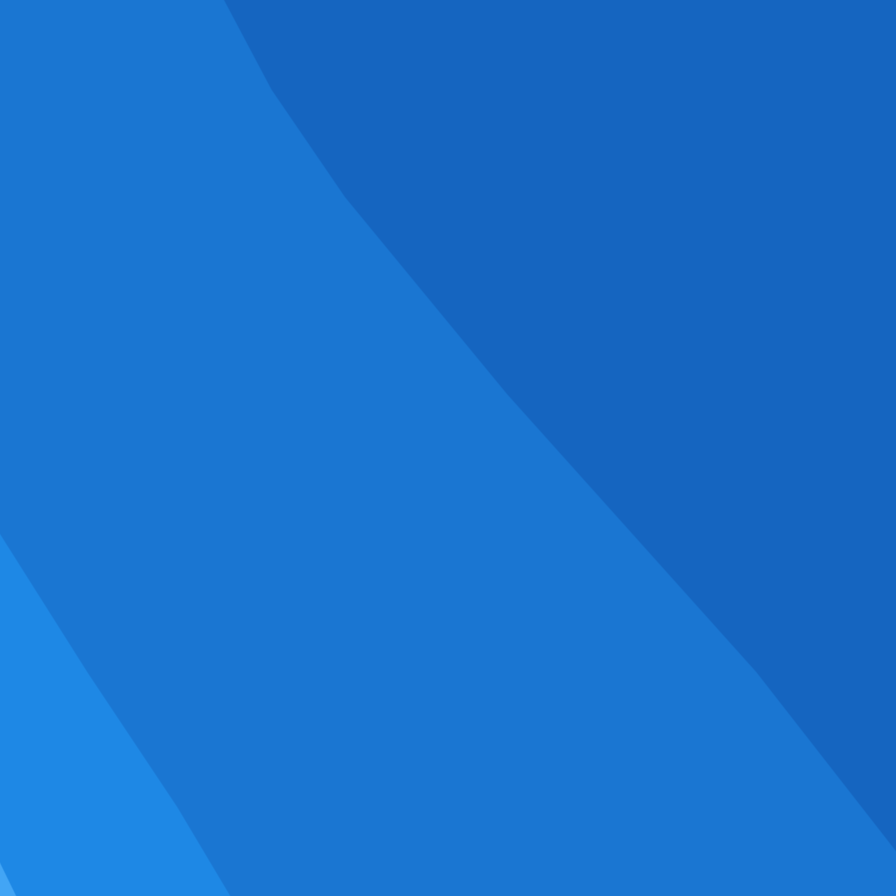
A Shadertoy shader for this background:

```glsl
const vec3 DEEP_BLUE = vec3(0.082, 0.396, 0.753);
const vec3 MID_BLUE = vec3(0.100, 0.463, 0.825);
const vec3 BRIGHT_BLUE = vec3(0.118, 0.533, 0.898);
const vec3 PALE_BLUE = vec3(0.259, 0.647, 0.961);

// Signed distance to the line from top to bottom, positive on its upper right
float lineDistance(vec2 p, vec2 top, vec2 bottom) {
    vec2 along = normalize(bottom - top);
    return dot(p - top, vec2(-along.y, along.x));
}

// Edge of the deep band: four lines bending outward, then one bending back
float deepEdge(vec2 p) {
    vec2 a = vec2(0.250, 1.000);
    vec2 b = vec2(0.303, 0.900);
    vec2 c = vec2(0.385, 0.780);
    vec2 d = vec2(0.566, 0.560);
    vec2 e = vec2(0.844, 0.250);
    vec2 f = vec2(1.000, 0.050);
    float upper = min(lineDistance(p, a, b), lineDistance(p, b, c));
    float middle = min(lineDistance(p, c, d), lineDistance(p, d, e));
    return max(min(upper, middle), lineDistance(p, e, f));
}

// Edge of the bright band in the lower left
float brightEdge(vec2 p) {
    vec2 a = vec2(0.000, 0.404);
    vec2 b = vec2(0.098, 0.249);
    vec2 c = vec2(0.198, 0.099);
    vec2 d = vec2(0.257, 0.000);
    float upper = min(lineDistance(p, a, b), lineDistance(p, b, c));
    return max(upper, lineDistance(p, c, d));
}

// Edge of the pale tip at the corner
float paleEdge(vec2 p) {
    return lineDistance(p, vec2(0.0, 0.037), vec2(0.018, 0.0));
}

// Antialiased coverage of the positive side
float coverage(float dist, float softness) {
    return smoothstep(-softness, softness, dist);
}

void mainImage(out vec4 fragColor, in vec2 fragCoord) {
    vec2 p = fragCoord / iResolution.xy;
    float softness = 1.0 / min(iResolution.x, iResolution.y);

    // Layer the bands from the corner outward
    vec3 color = mix(PALE_BLUE, BRIGHT_BLUE, coverage(paleEdge(p), softness));
    color = mix(color, MID_BLUE, coverage(brightEdge(p), softness));
    color = mix(color, DEEP_BLUE, coverage(deepEdge(p), softness));
    fragColor = vec4(color, 1.0);
}
```
